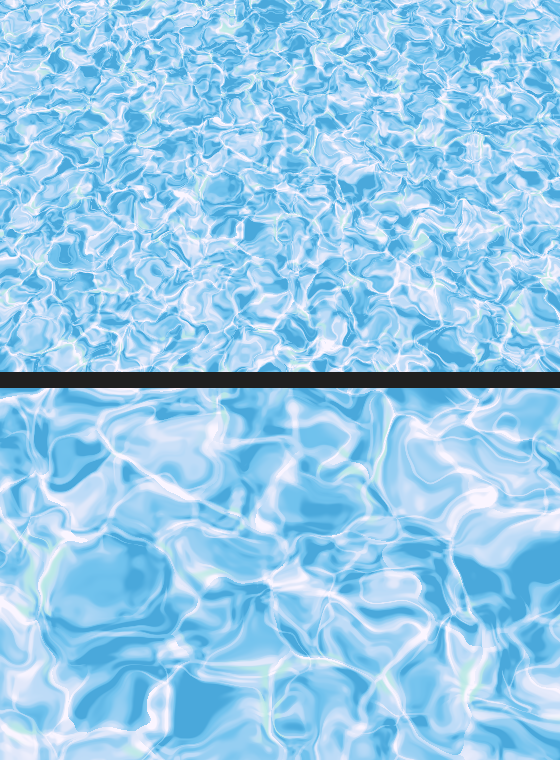
Top, the full canvas; bottom, a detail of the centre.
A WebGL 2 fragment shader for this texture:

```glsl
#version 300 es
precision highp float;
// Sunlit pool water seen at a slant: a bright web of light over blue patches.
// Warped cellular noise makes the web, contour bands of value noise make the
// refracted rings, and one tone value is mapped through a blue-to-white ramp.

uniform vec2 u_resolution;
out vec4 fragColor;

const float TAU = 6.28318;

vec2 hash2(vec2 p) {
    vec3 q = fract(p.xyx * vec3(0.1031, 0.1030, 0.0973));
    q += dot(q, q.yzx + 33.33);
    return fract((q.xx + q.yz) * q.zy);
}

float noise(vec2 p) {
    vec2 i = floor(p), f = fract(p);
    f = f * f * f * (f * (f * 6.0 - 15.0) + 10.0);
    float low = mix(hash2(i).x, hash2(i + vec2(1, 0)).x, f.x);
    float high = mix(hash2(i + vec2(0, 1)).x, hash2(i + vec2(1, 1)).x, f.x);
    return mix(low, high, f.y);
}

vec2 noise2(vec2 p) {
    return vec2(noise(p), noise(p + vec2(37.2, 17.9))) - 0.5;
}

// Nearest distance, gap to the second nearest, random value of the cell
vec3 cells(vec2 p) {
    vec2 base = floor(p);
    float first = 9.0, second = 9.0, id = 0.0;
    for (int y = -1; y <= 1; y++)
    for (int x = -1; x <= 1; x++) {
        vec2 corner = base + vec2(x, y);
        vec2 rnd = hash2(corner + 51.0);
        float d = length(corner + 0.1 + 0.8 * rnd - p);
        if (d < first) { second = first; first = d; id = rnd.x; }
        else second = min(second, d);
    }
    return vec3(first, second - first, id);
}

// Bright thread along a cell border, with a soft halo
float thread(float gap, float width, float pixel) {
    float core = 1.0 - smoothstep(width * 0.35, width + pixel, gap);
    return 0.8 * core + 0.2 * exp(-gap / (width * 2.0));
}

// Slanted view: cells shrink and flatten toward the top
vec2 slant(vec2 uv, float aspect) {
    return vec2((uv.x - 0.5 * aspect) * (9.0 + 4.0 * uv.y),
                uv.y * (9.0 + 4.0 * uv.y)) + 40.0;
}

vec3 waterRamp(float t) {
    vec3 c = mix(vec3(0.29, 0.66, 0.86), vec3(0.44, 0.76, 0.93), smoothstep(0.05, 0.28, t));
    c = mix(c, vec3(0.59, 0.81, 0.95), smoothstep(0.28, 0.5, t));
    c = mix(c, vec3(0.74, 0.86, 0.97), smoothstep(0.5, 0.72, t));
    c = mix(c, vec3(0.88, 0.91, 0.98), smoothstep(0.74, 1.0, t));
    return mix(c, vec3(0.98, 0.96, 1.0), smoothstep(1.0, 1.3, t));
}

void main() {
    vec2 uv = gl_FragCoord.xy / u_resolution.y;
    vec2 p = slant(uv, u_resolution.x / u_resolution.y);
    float pixel = (9.0 + 8.0 * uv.y) / u_resolution.y;

    // Surface waves bend everything seen through them
    vec2 bent = p + 0.55 * noise2(p * 1.4) + 0.20 * noise2(p * 3.7 + 9.0);
    vec2 swirl = bent + 0.6 * noise2(bent * 2.3 + 5.0);

    vec3 coarse = cells(bent);
    vec3 fine = cells(swirl * 1.7 + 23.0);

    // Blue patches and pale patches, with contour rings inside the cells
    float patches = smoothstep(0.32, 0.68, noise(swirl * 2.2 + 70.0 * floor(coarse.z * 5.0)));
    float contour = noise(swirl * 2.2 + 13.0);
    float rings = 0.5 + 0.5 * sin(13.0 * contour + 9.0 * coarse.x + TAU * coarse.z);
    float shreds = smoothstep(0.2, 0.8, noise(swirl * vec2(4.2, 5.4) + 31.0));
    float flecks = noise(swirl * vec2(8.0, 11.0) + 47.0);

    // Two webs of light, uneven in width and strength
    float sway = noise(p * 1.7 + 61.0);
    float web = thread(coarse.y, 0.04 + 0.09 * sway, pixel);
    float fineWeb = thread(fine.y, 0.05 + 0.07 * shreds, pixel)
                  * smoothstep(0.25, 0.6, noise(p * 1.9 + 83.0));

    float tone = 0.41 + 0.46 * (patches - 0.5) + 0.30 * (rings - 0.5)
               + 0.36 * (shreds - 0.5) + 0.36 * (flecks - 0.5);
    tone += web * (0.22 + 0.42 * sway) + 0.34 * fineWeb;
    tone -= 0.06 * smoothstep(0.6, 1.0, uv.y);

    // Faint yellow-green fringes beside some threads
    float fringe = smoothstep(0.03, 0.10, coarse.y) * (1.0 - smoothstep(0.12, 0.25, coarse.y));
    fringe *= smoothstep(0.55, 0.75, noise(p * 2.1 + 97.0)) * smoothstep(0.4, 0.7, tone);

    vec3 color = waterRamp(tone);
    color = mix(color, vec3(0.72, 0.92, 0.89), 0.8 * fringe);
    fragColor = vec4(color, 1.0);
}
```
